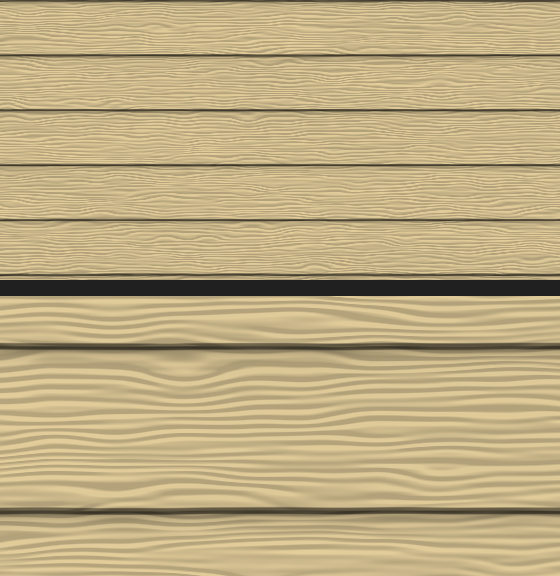
Top, the full canvas; bottom, a detail of the centre.
Reproduce this texture procedurally as a WebGL 2 fragment shader.

```glsl
#version 300 es
precision highp float;
// Horizontal lap siding: stacked cream boards with embossed wood grain.
// Grain is a warped ridge field lit from above; each board has its own seed,
// and a dark lap joint casts a short shadow onto the board beneath it.

#define PITCH 0.1958        // board height, in canvas heights
#define FIRST_JOINT 0.0018  // first joint, measured from the top
#define GRAIN_LINES 17.0    // ridges per board
#define GRAIN_WARP 2.3      // waviness, in ridge spacings
#define GRAIN_DEPTH 0.25    // contrast of the embossing
#define JOINT_HALF 0.020    // half width of joint, in board heights
#define JOINT_DARK 0.50
#define SHADOW_DARK 0.42
#define SHADOW_LENGTH 0.040 // in board heights

uniform vec2 u_resolution;
out vec4 fragColor;

const vec3 CREAM = vec3(0.79, 0.715, 0.54);

float hash(vec2 p) {
  vec3 q = fract(vec3(p.xyx) * 0.1031);
  q += dot(q, q.yzx + 33.33);
  return fract((q.x + q.y) * q.z);
}

float noise(vec2 p) {
  vec2 i = floor(p), f = fract(p);
  f = f * f * (3.0 - 2.0 * f);
  return mix(mix(hash(i), hash(i + vec2(1, 0)), f.x),
             mix(hash(i + vec2(0, 1)), hash(i + vec2(1, 1)), f.x), f.y);
}

// Height of the grain; x in canvas heights, y in boards
float grainHeight(vec2 p, float seed) {
  vec2 q = p + vec2(seed * 17.3, seed * 31.0);
  float warp = noise(q * vec2(5.0, 5.0)) + 0.45 * noise(q * vec2(13.0, 9.0) + 40.0);
  float phase = p.y * GRAIN_LINES + GRAIN_WARP * warp;
  float ridge = 0.5 + 0.5 * cos(6.28318 * phase);
  // Ridges fade in and out along their length
  float strength = mix(0.3, 1.15, smoothstep(0.2, 0.7, noise(q * vec2(9.0, 15.0) + 80.0)));
  float fibre = noise(q * vec2(16.0, 34.0) + 120.0);
  return ridge * ridge * strength + 0.6 * fibre;
}

void main() {
  vec2 p = gl_FragCoord.xy / u_resolution.y;
  float row = (1.0 - p.y - FIRST_JOINT) / PITCH;
  float pixel = 1.0 / (u_resolution.y * PITCH);

  // Signed distance to the nearest joint, positive below it
  float joint = floor(row + 0.5);
  float d = row - joint + 0.006 * (noise(vec2(p.x * 14.0, joint * 7.0)) - 0.5);

  // Embossed grain, lit from above
  float board = floor(row) + 3.0;
  vec2 g = vec2(p.x, fract(row));
  vec2 up = vec2(0.0, 0.22 / GRAIN_LINES);
  float relief = grainHeight(g + up, board) - grainHeight(g - up, board);
  float tone = 1.0 - GRAIN_DEPTH * clamp(relief, -0.55, 0.55) * 0.8;
  tone += 0.03 * (noise(vec2(p.x * 3.0, row * 4.0) + 9.0) - 0.5);

  // Lap joint and its shadow
  float soft = 0.5 * max(pixel, 0.012);
  float core = 1.0 - smoothstep(JOINT_HALF - soft, JOINT_HALF + soft, abs(d));
  float shadow = smoothstep(-soft, soft, d) * exp(-max(d, 0.0) / SHADOW_LENGTH);
  tone *= (1.0 - JOINT_DARK * core) * (1.0 - SHADOW_DARK * shadow);

  fragColor = vec4(CREAM * tone, 1.0);
}
```
